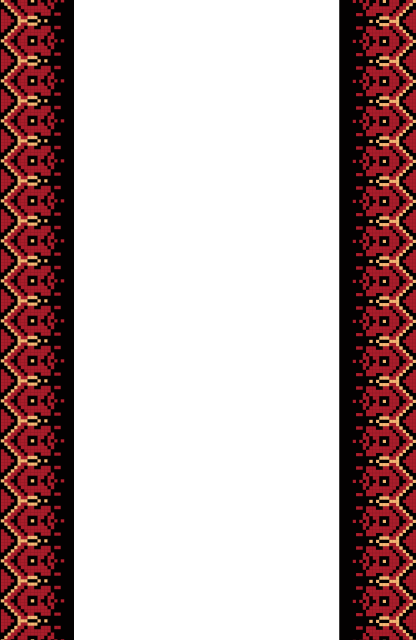
This background is drawn by a Shadertoy shader. Its source:

```glsl
const vec3 WHITE = vec3(1.0);
const vec3 BLACK = vec3(0.012, 0.004, 0.004);
const vec3 RED = vec3(0.67, 0.115, 0.17);
const vec3 GOLD = vec3(0.96, 0.72, 0.45);

const float ROWS = 192.0;   // stitches per canvas height
const int REPEAT = 12;      // stitches per motif
const int SAMPLES = 4;      // antialiasing grid side

bool span(int value, int first, int last) {
    return value >= first && value <= last;
}

// Gold zigzag, buckle at its tips and centre of the eye
bool isGold(int col, int row) {
    bool zigzag = col == row;
    bool buckle = (row == 5 && span(col, 8, 10))
               || (row == 6 && (span(col, 5, 7) || col == 11 || col == 13));
    bool pupil = row == 0 && col == 9;
    return zigzag || buckle || pupil;
}

// Pointed body with a dark eye, notches and loose stitches
bool isBody(int col, int row) {
    int tip = max(5, row + 4);
    bool body = row <= 4 && span(col, tip, 14);
    bool eye = row <= 1 && span(col, 8, 10);
    bool notch = (row == 0 && span(col, 12, 13))
              || (row == 1 && col == 13)
              || (row == 2 && col == 14)
              || (row == 4 && span(col, 10, 11));
    bool loose = (row == 0 && (col == 16 || col == 18))
              || (row == 1 && col == 15)
              || (row == 2 && col == 15)
              || (row == 4 && span(col, 16, 17));
    return (body && !eye && !notch) || loose;
}

bool isRed(int col, int row) {
    bool chevron = row <= 5 && span(col, row + 1, min(row + 2, 7));
    bool edgeTriangle = span(col, 0, row - 3);
    return chevron || edgeTriangle || isBody(col, row);
}

// Colour of the border at a position measured in stitches
vec3 embroidery(vec2 p) {
    vec2 cell = floor(p);
    int col = int(cell.x);
    int half_ = REPEAT / 2;
    float wrapped = mod(cell.y + float(half_), float(REPEAT));
    int row = abs(int(wrapped) - half_);

    vec2 inset = 0.5 - abs(p - cell - 0.5);
    float thread = min(inset.x, inset.y) < 0.07 ? 0.82 : 1.0;
    if (isGold(col, row)) return GOLD * thread;
    if (isRed(col, row)) return RED * thread;
    return BLACK;
}

// Two facing borders on a plain ground
vec3 scene(vec2 p, float width) {
    float leftWidth = 22.2;
    float rightWidth = 23.0;
    float fromRight = width - p.x;
    if (p.x < leftWidth) return embroidery(p - vec2(0.25, 11.25));
    if (fromRight < rightWidth) return embroidery(vec2(fromRight, p.y - 11.1));
    return WHITE;
}

void mainImage(out vec4 fragColor, in vec2 fragCoord) {
    float scale = ROWS / iResolution.y;
    vec3 sum = vec3(0.0);
    for (int i = 0; i < SAMPLES * SAMPLES; i++) {
        vec2 index = vec2(i % SAMPLES, i / SAMPLES);
        vec2 offset = (index + 0.5) / float(SAMPLES) - 0.5;
        sum += scene((fragCoord + offset) * scale, iResolution.x * scale);
    }
    fragColor = vec4(sum / float(SAMPLES * SAMPLES), 1.0);
}
```
